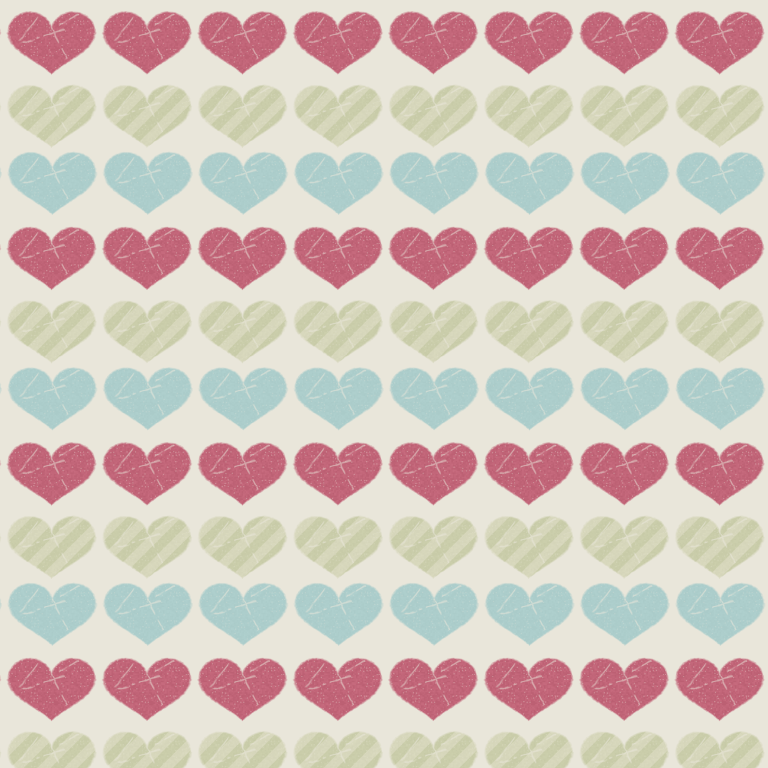
Write a Shadertoy shader that draws this pattern.

```glsl
float hash(vec2 p) {
    return fract(sin(dot(p, vec2(127.1, 311.7))) * 43758.5453);
}

float noise(vec2 p) {
    vec2 i = floor(p), f = fract(p);
    f = f * f * (3.0 - 2.0 * f);
    return mix(mix(hash(i), hash(i + vec2(1, 0)), f.x),
               mix(hash(i + vec2(0, 1)), hash(i + vec2(1, 1)), f.x), f.y);
}

// Approximate signed distance: two elliptic lobes over a bowl with a flared tip
float heart(vec2 p) {
    p.x = abs(p.x);
    if (p.y > 0.0) return 0.48 * (length(vec2((p.x - 0.495) / 0.505, p.y / 0.46)) - 1.0);
    float y = min(p.y + 0.32 * pow(max(1.0 - p.x, 0.0), 2.5), 0.0);
    return 0.7 * (length(vec2(p.x, y / 0.64)) - 1.0);
}

float segment(vec2 p, vec2 a, vec2 b) {
    vec2 d = b - a;
    return length(p - a - d * clamp(dot(p - a, d) / dot(d, d), 0.0, 1.0));
}

// Thin broken scratches
float scratches(vec2 p, float aa) {
    p += 0.035 * (vec2(noise(p * 9.0), noise(p * 9.0 + 40.0)) - 0.5);
    float d = segment(p, vec2(-0.73, -0.27), vec2(0.28, 0.06));
    d = min(d, segment(p, vec2(0.0, 0.1), vec2(0.35, -0.6)));
    d = min(d, segment(p, vec2(-0.73, -0.2), vec2(-0.33, 0.33)));
    d = min(d, segment(p, vec2(0.15, 0.13), vec2(0.6, 0.4)));
    return (1.0 - smoothstep(0.0, 0.012 + aa, d)) * smoothstep(0.15, 0.6, noise(p * 13.0 + 7.0));
}

// Sparse round flecks, one candidate per cell
float flecks(vec2 p, float aa) {
    vec2 cell = floor(p * 14.0);
    vec2 center = 0.25 + 0.5 * vec2(hash(cell), hash(cell + 19.0));
    float d = length(fract(p * 14.0) - center) / 14.0;
    return step(0.72, hash(cell + 53.0)) * (1.0 - smoothstep(0.0, 0.012 + aa * 0.7, d));
}

void mainImage(out vec4 fragColor, in vec2 fragCoord) {
    vec2 uv = fragCoord / iResolution.y;
    float aa = 1.0 / (iResolution.y * 0.0566);
    vec3 cream = vec3(0.914, 0.902, 0.855);

    // Three rows per vertical repeat, measured down from the top
    float down = mod(1.0 - uv.y, 0.2806);
    bool red = down < 0.104;
    bool green = !red && down < 0.195;
    float rowY = red ? 0.0417 : green ? 0.1374 : 0.2246;
    float shift = red || green ? 0.005 : 0.006;
    vec2 p = vec2(mod(uv.x - shift, 0.12426) - 0.06213, rowY - down) / 0.0566;

    // Row colours, with diagonal stripes on green
    vec3 ink = red ? vec3(0.757, 0.395, 0.470) : vec3(0.675, 0.805, 0.797);
    if (green) {
        float band = abs(fract((p.x - p.y + 0.12) / 0.62) - 0.5) * 0.62;
        ink = mix(vec3(0.842, 0.842, 0.735), vec3(0.790, 0.802, 0.665),
                  smoothstep(-aa, aa, band - 0.155));
    }

    // Wear: grain, flecks and scratches
    ink += (noise(p * 30.0) - 0.5) * (red ? 0.05 : 0.02);
    ink = mix(ink, cream, flecks(p, aa) * (red ? 0.3 : 0.22));
    ink = mix(ink, cream, scratches(p, aa) * (red ? 0.5 : 0.55));

    // Soft, slightly rough edge
    float d = heart(p) + 0.018 * (noise(p * 22.0 + rowY * 90.0) - 0.5);
    float cover = 1.0 - smoothstep(-0.02 - 0.6 * aa, 0.02 + 0.6 * aa, d);
    fragColor = vec4(mix(cream, ink, cover), 1.0);
}
```
